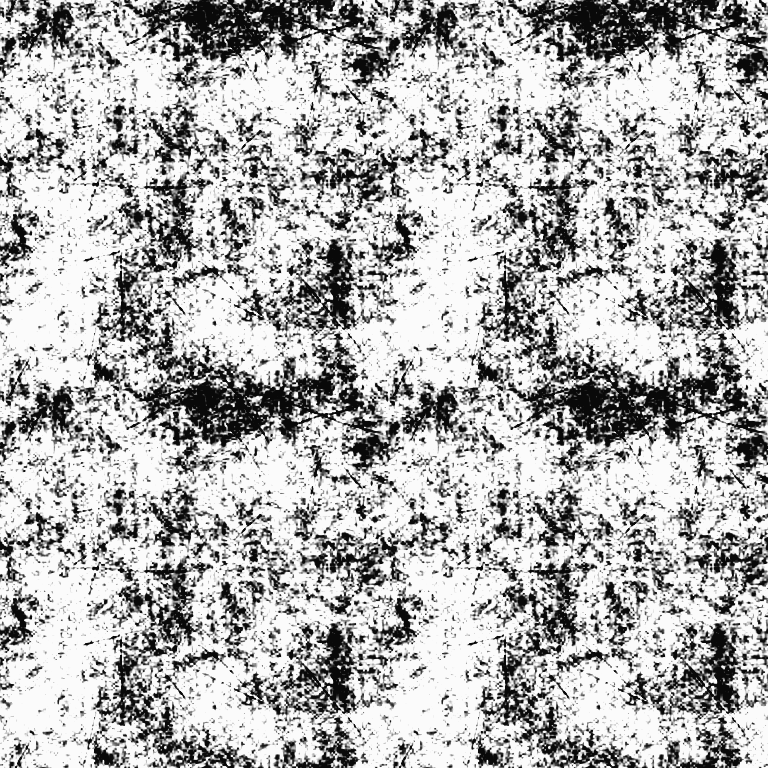
This texture is drawn by a three.js fragment shader. Its source:

```glsl
// Distressed black ink on white: a worn grunge tile repeated two by two.
// Broad patches and a top band set the local ink density; wrapped noise octaves,
// streaks and hashed scratches break it into flakes and fine specks.

varying vec2 vUv;

const float REPEATS = 2.0;
const vec3 PAPER = vec3(0.985);
const vec3 INK = vec3(0.035);
const float INK_START = -0.10;    // density where grey begins
const float INK_FULL = 0.46;      // density where ink is solid
const float BASE_FREQ = 6.0;      // cells per tile of the coarsest octave
const int OCTAVES = 6;
const float COARSE_WEIGHT = 0.24;
const float WEIGHT_GAIN = 1.26;   // finer octaves weigh more
const float WARP = 0.010;
const float STREAK = 0.22;
const int SCRATCHES = 26;
const float SCRATCH_WIDTH = 0.0028;
const float SCRATCH_INK = 0.42;

float hash(vec2 p) {
  return fract(sin(dot(p, vec2(127.1, 311.7))) * 43758.5453);
}

// Value noise that wraps after one tile; freq holds whole cell counts.
float noise(vec2 p, vec2 freq, float seed) {
  vec2 q = p * freq;
  vec2 cell = floor(q);
  vec2 f = q - cell;
  f = f * f * (3.0 - 2.0 * f);
  vec2 a = mod(cell, freq);
  vec2 b = mod(cell + 1.0, freq);
  float low = mix(hash(a + seed), hash(vec2(b.x, a.y) + seed), f.x);
  float high = mix(hash(vec2(a.x, b.y) + seed), hash(b + seed), f.x);
  return mix(low, high, f.y) - 0.5;
}

vec2 wrapOffset(vec2 p, vec2 center) {
  return fract(p - center + 0.5) - 0.5;
}

float blot(vec2 p, vec2 center, vec2 radius) {
  vec2 d = wrapOffset(p, center) / radius;
  return exp(-dot(d, d));
}

// Broad dark and bare regions of the tile.
float patches(vec2 p) {
  float dark = 0.36 * blot(p, vec2(0.61, 0.92), vec2(0.16, 0.07));
  dark += 0.22 * blot(p, vec2(0.10, 0.91), vec2(0.13, 0.07));
  dark += 0.32 * blot(p, vec2(0.96, 0.83), vec2(0.04, 0.04));
  dark += 0.40 * blot(p, vec2(0.49, 0.71), vec2(0.025, 0.07));
  dark += 0.32 * blot(p, vec2(0.44, 0.61), vec2(0.025, 0.05));
  dark += 0.18 * blot(p, vec2(0.05, 0.60), vec2(0.17, 0.12));
  dark += 0.32 * blot(p, vec2(0.47, 0.39), vec2(0.06, 0.06));
  dark += 0.38 * blot(p, vec2(0.62, 0.37), vec2(0.03, 0.05));
  dark += 0.48 * blot(p, vec2(0.88, 0.39), vec2(0.028, 0.10));
  dark += 0.58 * blot(p, vec2(0.88, 0.22), vec2(0.04, 0.06));
  dark += 0.38 * blot(p, vec2(0.31, 0.18), vec2(0.06, 0.09));
  dark += 0.36 * blot(p, vec2(0.44, 0.14), vec2(0.025, 0.07));
  dark += 0.58 * blot(p, vec2(0.87, 0.04), vec2(0.035, 0.03));
  dark += 0.58 * blot(p, vec2(0.28, 0.03), vec2(0.035, 0.025));
  dark += 0.42 * blot(p, vec2(0.06, 0.37), vec2(0.03, 0.06));
  float bare = 0.42 * blot(p, vec2(0.69, 0.71), vec2(0.17, 0.10));
  bare += 0.30 * blot(p, vec2(0.10, 0.18), vec2(0.14, 0.13));
  bare += 0.26 * blot(p, vec2(0.33, 0.82), vec2(0.08, 0.10));
  bare += 0.24 * blot(p, vec2(0.19, 0.43), vec2(0.10, 0.07));
  bare += 0.22 * blot(p, vec2(0.57, 0.20), vec2(0.06, 0.10));
  return dark - bare;
}

// Dark band fading downward from the tile's top, and worn horizontal creases.
float bands(vec2 p) {
  float depth = fract(1.0 - p.y);
  float band = 0.24 * smoothstep(0.0, 0.012, depth) * exp(-12.0 * depth);
  float wave = p.y + 0.012 * noise(p, vec2(8.0, 1.0), 5.0);
  float crease = abs(fract(wave - 0.517 + 0.5) - 0.5);
  float wear = smoothstep(-0.2, 0.2, noise(p, vec2(9.0, 2.0), 13.0));
  return band + 0.32 * wear * (1.0 - smoothstep(0.001, 0.006, crease));
}

float scratches(vec2 p) {
  float lines = 0.0;
  for (int i = 0; i < SCRATCHES; i++) {
    float id = float(i) + 1.0;
    vec2 center = vec2(hash(vec2(id, 1.0)), hash(vec2(id, 2.0)));
    float angle = 3.14159 * hash(vec2(id, 3.0));
    float reach = mix(0.03, 0.16, hash(vec2(id, 4.0)));
    vec2 dir = vec2(cos(angle), sin(angle));
    vec2 d = wrapOffset(p, center);
    float across = abs(dot(d, vec2(-dir.y, dir.x)));
    float along = abs(dot(d, dir));
    float line = 1.0 - smoothstep(0.3 * SCRATCH_WIDTH, 1.6 * SCRATCH_WIDTH, across);
    lines = max(lines, line * (1.0 - smoothstep(0.6 * reach, reach, along)));
  }
  return lines;
}

void main() {
  vec2 p = vUv * REPEATS;
  vec2 warped = p + WARP * vec2(noise(p, vec2(18.0), 31.0), noise(p, vec2(18.0), 47.0));

  // Flakes and specks
  float density = patches(warped) + bands(p);
  float freq = BASE_FREQ;
  float weight = COARSE_WEIGHT;
  for (int i = 0; i < OCTAVES; i++) {
    density += weight * noise(warped, vec2(freq), 7.0 * float(i) + 3.0);
    freq *= 2.0;
    weight *= WEIGHT_GAIN;
  }

  // Fine vertical and horizontal wear
  density += STREAK * noise(p, vec2(110.0, 9.0), 61.0);
  density += STREAK * noise(p, vec2(9.0, 110.0), 73.0);
  density += SCRATCH_INK * scratches(warped);

  float ink = smoothstep(INK_START, INK_FULL, density);
  gl_FragColor = vec4(mix(PAPER, INK, ink), 1.0);
}
```
